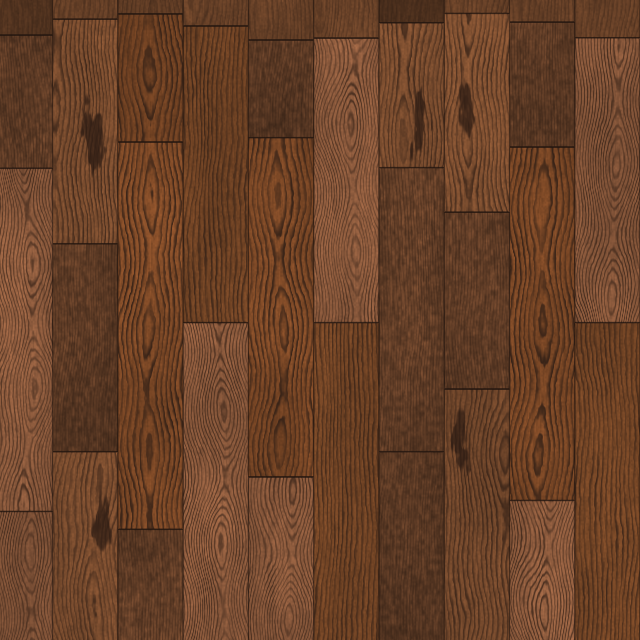
Write a WebGL 1 fragment shader that draws this texture.

```glsl
precision highp float;
uniform vec2 u_resolution;

const float PLANK_WIDTH = 0.102;

float hash(vec2 p) {
  vec3 q = fract(p.xyx * 0.1031);
  q += dot(q, q.yzx + 33.33);
  return fract((q.x + q.y) * q.z);
}

float noise(vec2 p) {
  vec2 i = floor(p), f = fract(p);
  f = f * f * (3.0 - 2.0 * f);
  return mix(mix(hash(i), hash(i + vec2(1, 0)), f.x),
             mix(hash(i + vec2(0, 1)), hash(i + vec2(1, 1)), f.x), f.y);
}

// Depths of the end joints in a column, measured from the top
vec3 jointDepths(float col) {
  float top = 0.043 + 0.022 * cos(1.2 * (col - 4.4));
  if (mod(col, 2.0) < 0.5)
    return vec3(top, 0.234 + 0.029 * cos(col), 0.768 + 0.065 * sin(0.75 * col + 0.5));
  if (mod(col, 6.0) < 1.5)
    return vec3(top, 0.389 - 0.0082 * col, 0.722 - 0.0163 * col);
  return vec3(top, 0.504, 2.0);
}

// 0 dark, 1 cathedral, 2 flame, 3 straight, 4 streaked
float plankKind(float col, float row) {
  float four = mod(col, 4.0), six = mod(col, 6.0);
  if (row < 0.5) return 4.0;
  if (row < 1.5) {
    if (four < 0.5) return 0.0;
    if (four < 1.5 && col > 4.0) return 2.0;
    return col == 2.0 ? 1.0 : (col == 3.0 ? 3.0 : 4.0);
  }
  if (row < 2.5) {
    if (six == 1.0 || col == 6.0) return 0.0;
    if (col < 4.0 && mod(col, 3.0) < 0.5) return 2.0;
    return mod(col, 2.0) < 0.5 ? 1.0 : 3.0;
  }
  return four == 2.0 ? 0.0 : (four < 0.5 ? 2.0 : 4.0);
}

void main() {
  vec2 uv = gl_FragCoord.xy / u_resolution;
  float px = 1.0 / min(u_resolution.x, u_resolution.y);
  float depth = 1.0 - uv.y;

  // Plank under this point and its local coordinates
  float across = (uv.x + 0.0199) / PLANK_WIDTH;
  float col = floor(across);
  vec3 joint = jointDepths(col);
  float row = dot(step(joint, vec3(depth)), vec3(1.0));
  float start = row < 0.5 ? joint.x - 0.4 : row < 1.5 ? joint.x : row < 2.5 ? joint.y : joint.z;
  vec2 p = vec2(fract(across) - 0.5, (depth - start) / PLANK_WIDTH);
  float rnd = hash(vec2(col + 3.0, row * 7.0 + 1.0));
  vec2 seed = vec2(col * 17.0, row * 29.0) + 5.0;
  float kind = plankKind(col, row);

  // Figure: line count, bend, warp, offset of the heart
  vec4 figure = vec4(22.0, 0.3, 2.0, 0.8);
  vec3 wood = vec3(0.365, 0.230, 0.145);
  float contrast = 0.38;
  if (kind == 1.0) {
    figure = vec4(13.0, 0.75, 1.2, 0.0);
    wood = vec3(0.465, 0.270, 0.142);
    contrast = 0.85;
  } else if (kind == 2.0) {
    figure = vec4(22.0, 1.8, 3.5, 0.12);
    wood = vec3(0.520, 0.335, 0.225);
    contrast = 0.65;
  } else if (kind == 3.0) {
    figure = vec4(14.0, 0.25, 2.0, 0.65);
    wood = vec3(0.475, 0.283, 0.152);
    contrast = 0.75;
  } else if (kind == 4.0) {
    figure = vec4(15.0, 0.7, 2.5, 0.5 - rnd);
    wood = vec3(0.480, 0.300, 0.182);
    contrast = 0.70;
  }

  // Growth lines: contours of a bent, warped ridge along the plank
  float heart = p.x - figure.w + 0.16 * (noise(vec2(p.y * 0.6, 2.0) + seed) - 0.5);
  float field = sqrt(heart * heart + 0.006) * figure.x
              - figure.y * cos(3.3 * (p.y - 2.8) + (kind == 1.0 ? 0.0 : 5.0 * rnd))
              + figure.z * (noise(vec2(p.x * 2.5, p.y * 0.9) + seed) - 0.5)
              + 0.35 * noise(vec2(p.x * 9.0, p.y * 4.0) + seed)
              + 0.22 * noise(vec2(p.x * 30.0, p.y * 14.0) + seed);
  float phase = fract(field);
  float soft = clamp(figure.x * px / PLANK_WIDTH, 0.14, 0.4);
  float line = smoothstep(0.3, 1.0 - soft, phase) * (1.0 - smoothstep(1.0 - soft, 1.0, phase));
  line *= 0.45 + 0.75 * noise(vec2(p.x * 6.0, p.y * 1.2) + seed + 9.0);
  if (row < 0.5) contrast *= 0.55;

  // Tone, slow blotches, pores and grit
  float pore = noise(vec2(p.x * 48.0, p.y * 7.0) + seed);
  float grit = noise(vec2(p.x * 38.0, p.y * 34.0) + seed);
  vec3 color = wood * (0.94 + 0.12 * rnd);
  color *= 0.90 + 0.20 * noise(vec2(p.x * 1.5, p.y * 0.7) + seed);
  color *= 0.86 + 0.18 * pore + 0.12 * grit;
  if (kind == 0.0) color *= 0.84 + 0.32 * noise(vec2(p.x * 22.0, p.y * 13.0) + seed);
  if (row < 0.5) color *= mod(col, 6.0) < 0.5 ? 0.65 : 0.82;
  color = mix(color, vec3(0.215, 0.135, 0.090), clamp(line * contrast, 0.0, 1.0));

  // Dark mineral streak
  if (kind == 4.0 && row > 0.5) {
    vec2 fromStreak = p - vec2(0.6 * fract(rnd * 7.0) - 0.3, 0.9 + rnd);
    float ragged = noise(vec2(p.x * 9.0, p.y * 2.5) + seed) + 0.5 * noise(vec2(p.x * 26.0, p.y * 8.0) + seed);
    float streak = 1.0 - smoothstep(0.55, 0.85, length(fromStreak * vec2(5.0, 1.4)) + 0.9 * (ragged - 0.6));
    color = mix(color, vec3(0.180, 0.110, 0.075), streak * (0.6 + 0.3 * pore));
  }

  // Seams between planks and joints at their ends
  float side = (0.5 - abs(p.x)) * PLANK_WIDTH;
  vec3 gaps = abs(joint - depth);
  float end = min(gaps.x, min(gaps.y, gaps.z));
  float blur = max(px, 0.0012);
  float seam = 0.6 * (1.0 - smoothstep(0.0003, 0.0003 + blur, side));
  seam = max(seam, 0.8 * (1.0 - smoothstep(0.0005, 0.0005 + blur, end)));
  color = mix(color, vec3(0.130, 0.080, 0.055), seam);

  gl_FragColor = vec4(color, 1.0);
}
```
